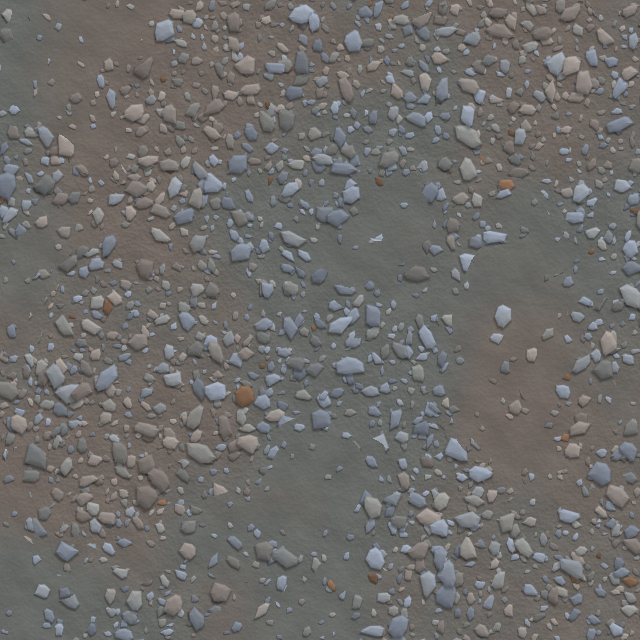
Give the GLSL for this texture, as a WebGL 1 fragment shader.

```glsl
precision highp float;

uniform vec2 u_resolution;

const float TAU = 6.28319;
const vec2 LIGHT = vec2(0.32, 0.947);

const vec3 BROWN_SOIL = vec3(0.435, 0.400, 0.378);
const vec3 GREEN_SOIL = vec3(0.398, 0.408, 0.396);
const vec3 WARM_STONE = vec3(0.505, 0.475, 0.458);
const vec3 GREY_STONE = vec3(0.475, 0.480, 0.472);
const vec3 BLUE_STONE = vec3(0.475, 0.505, 0.555);
const vec3 RUST_STONE = vec3(0.470, 0.365, 0.290);

float hash(vec2 p, float seed) {
  vec3 q = fract(vec3(p.xyx + seed * 7.13) * vec3(0.1031, 0.1030, 0.0973));
  q += dot(q, q.yzx + 33.33);
  return fract((q.x + q.y) * q.z);
}

mat2 rotation(float angle) {
  float c = cos(angle), s = sin(angle);
  return mat2(c, s, -s, c);
}

// Layered, warped sines: soft irregular regions from about -1 to 1
float patches(vec2 p, float seed) {
  float sum = 0.0, weight = 0.5;
  for (int i = 0; i < 5; i++) {
    p = rotation(1.1) * p * 1.6 + seed;
    sum += weight * sin(p.x + 1.4 * sin(p.y + seed));
    weight *= 0.68;
  }
  return sum;
}

// Cellular noise: distance to the nearest scattered point
float cellular(vec2 p, float seed) {
  vec2 cell = floor(p);
  float nearest = 2.0;
  for (int y = -1; y <= 1; y++) {
    for (int x = -1; x <= 1; x++) {
      vec2 id = cell + vec2(x, y);
      vec2 point = id + vec2(hash(id, seed), hash(id, seed + 1.0));
      nearest = min(nearest, length(p - point));
    }
  }
  return nearest;
}

float grainHeight(vec2 p) {
  return 0.55 * cellular(p * 62.0, 2.0) + 0.45 * cellular(p * 140.0, 5.0)
       + 0.35 * cellular(p * 230.0, 8.0);
}

// Irregular convex outline of unit size; also gives the facing side's normal
float outline(vec2 p, vec2 id, float seed, out vec2 facet) {
  float edge = -2.0;
  facet = LIGHT;
  for (int i = 0; i < 7; i++) {
    float k = float(i);
    float angle = (k + 0.8 * hash(id, seed + k)) * TAU / 7.0;
    vec2 normal = vec2(cos(angle), sin(angle));
    float side = dot(p, normal) - mix(0.62, 1.0, hash(id, seed + k + 9.0));
    if (side > edge) {
      edge = side;
      facet = normal;
    }
  }
  return edge;
}

vec3 stoneColour(vec2 id, float seed, float tint) {
  float hue = hash(id, seed) + 0.4 * tint;
  vec3 colour = mix(WARM_STONE, GREY_STONE, smoothstep(0.1, 0.4, hue));
  colour = mix(colour, BLUE_STONE, smoothstep(0.4, 0.75, hue));
  colour = mix(colour, RUST_STONE, step(0.985, hash(id, seed + 1.0)));
  float bright = hash(id, seed + 2.0);
  return colour * mix(0.84, 1.17, bright);
}

// One layer of scattered stones with their shadows, laid over the ground
vec3 addStones(vec3 ground, vec2 p, float count, float size, float seed,
               float density, float tint, float relief) {
  vec2 cell = floor(p * count);
  float blur = 0.0011 * count;
  for (int y = -1; y <= 1; y++) {
    for (int x = -1; x <= 1; x++) {
      vec2 id = cell + vec2(x, y);
      vec2 jitter = vec2(hash(id, seed), hash(id, seed + 1.0));
      vec2 offset = p * count - id - mix(vec2(0.15), vec2(0.85), jitter);
      float radius = size * mix(0.65, 1.1, hash(id, seed + 2.0));
      vec2 radii = radius * vec2(1.12, mix(0.55, 0.95, hash(id, seed + 3.0)));
      mat2 turn = rotation(TAU * hash(id, seed + 4.0));
      float present = step(hash(id, seed + 5.0), density);

      vec2 facet, unused;
      vec2 local = turn * offset / radii;
      vec2 shadeLocal = turn * (offset + LIGHT * 0.2 * radius) / radii;
      float edge = outline(local, id, seed + 10.0, facet);
      float shade = outline(shadeLocal, id, seed + 10.0, unused);
      ground *= 1.0 - 0.32 * present * smoothstep(0.22, -0.15, shade);

      // Bevelled sides catch the light, the top is gently tilted
      vec2 normal = normalize((facet / radii) * turn);
      float bevel = smoothstep(-0.6, -0.08, edge);
      float tilt = dot(offset, LIGHT) / radius;
      float lit = 1.03 + 0.17 * bevel * dot(normal, LIGHT) + 0.07 * tilt;
      lit -= 0.13 * smoothstep(-0.13, 0.02, edge);
      vec3 stone = stoneColour(id, seed + 30.0, tint) * (lit + 0.35 * relief);
      float soft = blur / radii.y;
      ground = mix(ground, stone, present * smoothstep(soft, -soft, edge));
    }
  }
  return ground;
}

void main() {
  vec2 p = gl_FragCoord.xy / u_resolution.y;
  float tint = patches(p * 3.2, 1.7);
  float cover = smoothstep(-0.75, 0.25, patches(p * 4.2, 4.3));

  // Gritty soil lit from above
  float relief = 0.24 * (grainHeight(p) - grainHeight(p + LIGHT * 0.0022));
  float streaks = patches(rotation(0.5) * p * vec2(22.0, 40.0), 2.9);
  vec3 colour = mix(BROWN_SOIL, GREEN_SOIL, smoothstep(-0.6, 0.6, tint));
  colour *= 1.0 + 0.045 * streaks + relief * mix(0.6, 1.1, cover);

  // Small chips first, larger stones on top
  colour = addStones(colour, p, 58.0, 0.40, 11.0, mix(0.10, 0.55, cover), tint, relief);
  colour = addStones(colour, p, 37.0, 0.45, 23.0, mix(0.06, 0.58, cover), tint, relief);
  colour = addStones(colour, p, 25.0, 0.48, 47.0, mix(0.03, 0.46, cover), tint, relief);

  gl_FragColor = vec4(colour, 1.0);
}
```
